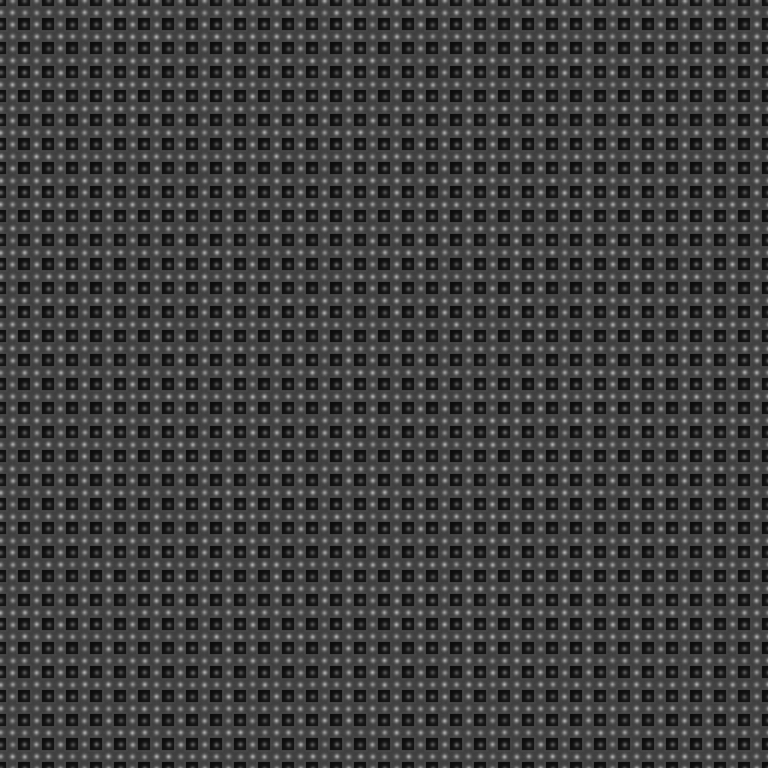
Reproduce this pattern procedurally as a Shadertoy shader.

```glsl
float hash(vec2 p) {
    p = fract(p * vec2(0.1031, 0.1137));
    p += dot(p, p.yx + 33.33);
    return fract((p.x + p.y) * p.x * 17.3);
}

float boxDistance(vec2 p, float halfSize) {
    vec2 d = abs(p) - halfSize;
    return length(max(d, 0.0)) + min(max(d.x, d.y), 0.0);
}

// One soft bead per half cell, each with its own strength and small drift
float beadGlow(vec2 grid) {
    vec2 q = (grid - vec2(0.03, -0.03)) * 2.0;
    vec2 id = floor(q + 0.5);
    vec2 drift = vec2(hash(id + 7.0), hash(id + 41.0)) - 0.5;
    vec2 p = (q - id) * 0.5 - drift * 0.025;
    float strength = mix(0.82, 1.18, hash(id + 100.0));
    float core = 0.33 * exp(-95.0 * dot(p, p));
    float cross = exp(-26.0 * abs(p.x) - 9.0 * abs(p.y))
                + exp(-9.0 * abs(p.x) - 26.0 * abs(p.y));
    return strength * (core + 0.025 * cross);
}

void mainImage(out vec4 fragColor, in vec2 fragCoord) {
    // 32 cells across, with a hole centred on every integer point
    vec2 grid = (fragCoord - 0.5 * iResolution.xy) / iResolution.y * 32.0;
    vec2 cell = fract(grid + 0.5) - 0.5;
    float edge = max(0.025, 16.0 / iResolution.y);

    float d = boxDistance(cell, 0.25);
    float hole = 1.0 - smoothstep(-edge, edge, d);

    // Mesh surface with a faint raised rim and fine grain
    float grain = hash(floor(grid * 16.0) + 900.0) - 0.5;
    float mesh = 0.25 + 0.025 * exp(-pow((d - 0.05) / 0.035, 2.0)) + 0.012 * grain;

    // Recess, shaded a little darker toward its upper left
    float recess = 0.062 + 0.035 * (cell.x - cell.y);

    float shade = mix(mesh, recess, hole);
    shade += beadGlow(grid) * mix(1.0, 0.8, hole);
    fragColor = vec4(vec3(clamp(shade, 0.0, 1.0)), 1.0);
}
```
